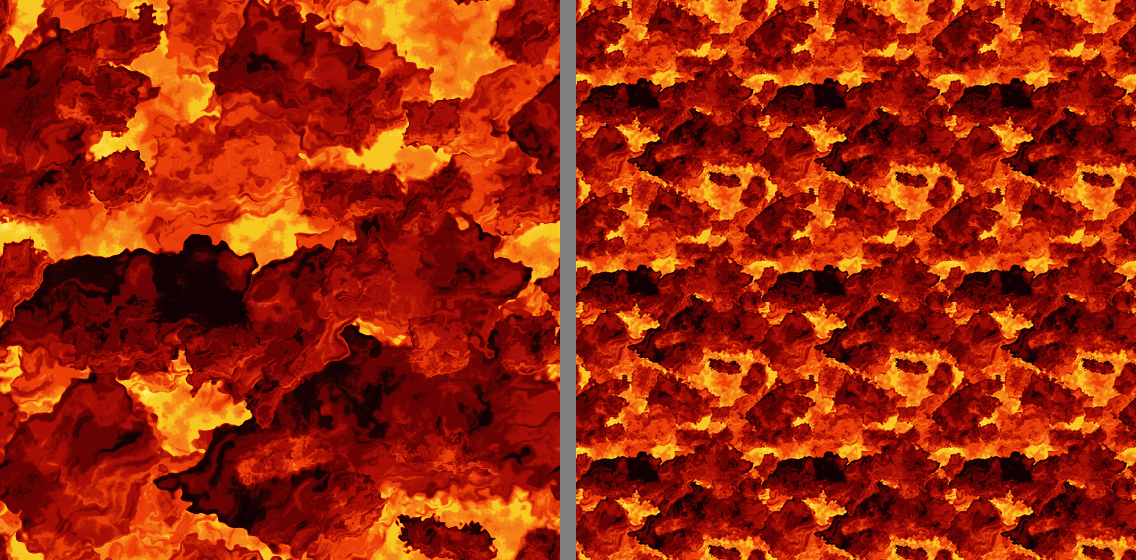
Left, the tile; right, the same tile 3 across and 3 down.
Reproduce this texture procedurally as a Shadertoy shader.

```glsl
// Glowing embers: charred, striated coal chunks over a bed of fire, tiling on both axes.
#define BED_HEAT 0.80      // mean heat of the fire bed
#define BED_CELLS 6.0      // size of the flame blotches
#define PLANK_CELLS 4.0    // grid of hot glowing planks
#define COAL_CELLS 3.0     // grid of large dark coals
#define CHIP_CELLS 7.0     // grid of small dark chips
#define RAGGED 0.16        // roughness of chunk outlines
#define STRIATION 0.13     // strength of the wood grain
#define SMOKE 0.40         // depth of the soft dark zones
#define FILM_GRAIN 0.035   // fine speckle
#define SOFTNESS 0.002     // edge width in canvas units

vec2 hash22(vec2 p) {
    vec3 q = fract(p.xyx * vec3(0.1031, 0.1030, 0.0973));
    q += dot(q, q.yzx + 33.33);
    return fract((q.xx + q.yz) * q.zy);
}

float cornerSlope(vec2 cell, vec2 offset, float period) {
    float angle = 6.2832 * hash22(mod(cell, period) + 7.0).x;
    return dot(vec2(cos(angle), sin(angle)), offset);
}

// Gradient noise that wraps after a whole number of cells, about -1 to 1.
float gradientNoise(vec2 p, float period) {
    vec2 i = floor(p), f = p - i;
    vec2 u = f * f * f * (f * (f * 6.0 - 15.0) + 10.0);
    vec2 e = vec2(1.0, 0.0);
    float low = mix(cornerSlope(i, f, period), cornerSlope(i + e, f - e, period), u.x);
    float high = mix(cornerSlope(i + e.yx, f - e.yx, period), cornerSlope(i + 1.0, f - 1.0, period), u.x);
    return 1.5 * mix(low, high, u.y);
}

float fbm(vec2 p, float period) {
    float sum = 0.0, amp = 0.6;
    for (int i = 0; i < 4; i++) {
        sum += amp * gradientNoise(p, period);
        p *= 2.0;
        period *= 2.0;
        amp *= 0.5;
    }
    return sum;
}

// Rounded box with two corners broken off.
float chunkDistance(vec2 p, vec2 halfSize, float tilt) {
    vec2 q = abs(p) - halfSize + 0.08;
    float d = length(max(q, 0.0)) + min(max(q.x, q.y), 0.0) - 0.08;
    for (int i = 0; i < 2; i++) {
        vec2 dir = vec2(cos(tilt), sin(tilt));
        d = max(d, dot(p, dir) - 0.74 * dot(abs(dir), halfSize));
        tilt += 2.3;
    }
    return d;
}

// Heat of a chunk's surface: grain, facets, pits, a seam and a broken rim.
float chunkHeat(vec2 p, float d, vec2 halfSize, vec2 rnd, float core) {
    vec2 g = p + 40.0 * rnd;
    float blotch = fbm(g * 3.0, 256.0);
    float grain = gradientNoise(g * vec2(3.0, 26.0), 4096.0);
    float pits = smoothstep(0.15, 0.55, gradientNoise(g * vec2(7.0, 11.0), 4096.0));
    float facet = smoothstep(0.03, -0.03, p.y + 0.3 * halfSize.y + 0.15 * blotch);
    float seam = exp(-40.0 * abs(p.x - (rnd.x - 0.5) * halfSize.x + 0.12 * blotch));
    float rim = exp(14.0 * d) * smoothstep(0.3, -0.6, p.y / halfSize.y);
    float outline = exp(-45.0 * abs(d + 0.025)) * smoothstep(-0.2, 0.2, blotch);
    return core + 0.34 * blotch + STRIATION * grain * (0.6 + 0.8 * facet)
        + 0.12 * facet + 0.16 * seam + 0.18 * rim - 0.16 * pits - 0.28 * outline;
}

// Lays one grid of scattered chunks over the heat below.
float layChunks(float heat, vec2 uv, float cells, float seed, float share, vec2 minHalf, vec2 maxHalf, vec2 coreRange) {
    vec2 warp = vec2(fbm(uv * cells * 3.0, cells * 3.0), fbm(uv * cells * 3.0 + 0.5, cells * 3.0))
        + 0.25 * gradientNoise(uv * cells * 16.0, cells * 16.0);
    for (int j = -1; j <= 1; j++)
    for (int i = -1; i <= 1; i++) {
        vec2 cell = floor(uv * cells) + vec2(i, j);
        vec2 id = mod(cell, cells) + seed;
        vec2 rnd = hash22(id), shape = hash22(id + 37.0), look = hash22(id + 71.0);
        if (look.x > share) continue;
        float angle = mix(-0.35, 1.0, shape.x), c = cos(angle), s = sin(angle);
        vec2 p = mat2(c, -s, s, c) * (uv * cells - cell - 0.2 - 0.6 * rnd + RAGGED * warp);
        vec2 halfSize = mix(minHalf, maxHalf, vec2(shape.y, rnd.y));
        float d = chunkDistance(p, halfSize, 6.2832 * look.y);
        float soft = SOFTNESS * cells * (fract(look.y * 7.0) > 0.8 ? 6.0 : 1.0);
        // fire licking around the outside
        heat += 0.10 * exp(-14.0 * max(d, 0.0)) * smoothstep(0.5, 0.8, heat);
        if (d < soft) {
            float body = chunkHeat(p, d, halfSize, rnd, mix(coreRange.x, coreRange.y, look.y));
            heat = mix(heat, body, smoothstep(soft, -soft, d));
        }
    }
    return heat;
}

// Colour of the fire from cold char (0) to yellow heat (1).
vec3 emberColor(float heat) {
    vec3 col = mix(vec3(0.07, 0.0, 0.01), vec3(0.11, 0.01, 0.01), smoothstep(-0.05, 0.05, heat));
    col = mix(col, vec3(0.41, 0.01, 0.01), smoothstep(0.06, 0.20, heat));
    col = mix(col, vec3(0.65, 0.05, 0.02), smoothstep(0.25, 0.40, heat));
    col = mix(col, vec3(0.92, 0.24, 0.03), smoothstep(0.43, 0.62, heat));
    col = mix(col, vec3(0.96, 0.50, 0.09), smoothstep(0.69, 0.85, heat));
    col = mix(col, vec3(0.97, 0.78, 0.13), smoothstep(0.87, 0.98, heat));
    return mix(col, vec3(1.0, 0.95, 0.45), smoothstep(1.05, 1.25, heat));
}

void mainImage(out vec4 fragColor, in vec2 fragCoord) {
    vec2 uv = fragCoord / iResolution.xy;
    // fire bed with flaky creases
    float flame = fbm(uv * BED_CELLS, BED_CELLS);
    float flakes = gradientNoise(uv * 22.0 + 1.5 * flame, 22.0);
    float heat = BED_HEAT + 0.36 * flame + 0.10 * gradientNoise(uv * 45.0, 45.0);
    heat -= 0.16 * exp(-9.0 * abs(flakes)) * smoothstep(0.1, -0.3, flame);
    // hot planks, dark coals, small chips
    heat = layChunks(heat, uv, PLANK_CELLS, 11.0, 0.75, vec2(0.5, 0.22), vec2(0.85, 0.4), vec2(0.52, 0.70));
    heat = layChunks(heat, uv, COAL_CELLS, 53.0, 0.85, vec2(0.4, 0.26), vec2(0.7, 0.46), vec2(0.10, 0.34));
    heat = layChunks(heat, uv, CHIP_CELLS, 97.0, 0.35, vec2(0.35, 0.2), vec2(0.7, 0.4), vec2(0.14, 0.42));
    // soft dark zones and speckle
    heat -= SMOKE * smoothstep(0.2, 0.65, fbm(uv * 3.0 + 0.37, 3.0));
    heat += FILM_GRAIN * gradientNoise(uv * 180.0, 180.0);
    fragColor = vec4(emberColor(heat), 1.0);
}
```
